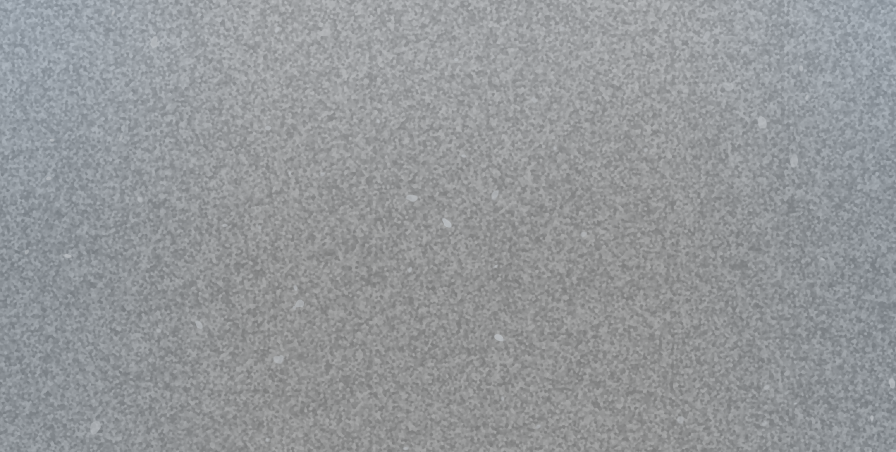
This texture is drawn by a Shadertoy shader. Its source:

```glsl
vec3 hash3(vec2 cell) {
    vec3 q = fract(cell.xyx * vec3(0.1031, 0.1030, 0.0973));
    q += dot(q, q.yxz + 33.33);
    return fract((q.xxy + q.yzz) * q.zyx);
}

// Smooth cellular noise: each grain has its own tone and soft border
float grainTone(vec2 p) {
    vec2 cell = floor(p);
    float tone = 0.0, total = 0.0;
    for (int y = -1; y <= 1; y++)
    for (int x = -1; x <= 1; x++) {
        vec2 id = cell + vec2(x, y);
        vec3 rnd = hash3(id + 17.0);
        vec2 d = id + rnd.xy - p;
        float weight = exp(-4.5 * dot(d, d));
        tone += weight * rnd.z;
        total += weight;
    }
    return tone / total - 0.5;
}

// Sparse pale chips, mostly tiny, with random size and direction
float flecks(vec2 p, float ragged) {
    float cover = 0.0;
    vec2 cell = floor(p * 15.0);
    for (int y = -1; y <= 1; y++)
    for (int x = -1; x <= 1; x++) {
        vec2 id = cell + vec2(x, y);
        vec3 place = hash3(id + 71.0);
        vec3 look = hash3(id + 143.0);
        vec2 d = p - (id + place.xy) / 15.0;
        float angle = 3.14159 * look.x;
        float c = cos(angle), s = sin(angle);
        d = vec2(c * d.x + s * d.y, c * d.y - s * d.x);
        d.y *= 1.2 + 0.8 * look.z;
        float radius = mix(0.0026, 0.0072, pow(look.y, 5.0));
        float edge = length(d) - radius * (1.0 + 1.2 * ragged);
        float chip = 1.0 - smoothstep(-0.0014, 0.0014, edge);
        cover = max(cover, chip * step(place.z, 0.45) * mix(0.6, 1.0, look.z));
    }
    return cover;
}

void mainImage(out vec4 fragColor, in vec2 fragCoord) {
    vec2 uv = fragCoord / iResolution.xy;
    vec2 p = fragCoord / iResolution.x;

    // Broad light: pale top, neutral centre, cool sides
    float topLight = smoothstep(0.35, 1.05, uv.y + 0.04 * sin(uv.x * 5.0));
    vec3 color = mix(vec3(0.570, 0.573, 0.574), vec3(0.630, 0.640, 0.650), topLight);
    float side = smoothstep(0.18, 0.52, abs(uv.x - 0.52));
    color += side * mix(vec3(-0.018, 0.001, 0.020), vec3(-0.026, 0.001, 0.027), uv.y);

    // Faint mottling
    color += 0.003 * sin(p.x * 41.0 + 2.0 * sin(p.y * 33.0))
                   * sin(p.y * 47.0 + 2.0 * sin(p.x * 29.0));

    // Fine grain
    float grain = grainTone(p * 375.0);
    float ragged = grainTone(p * 160.0 + 40.0);
    color += 0.175 * grain + 0.012 * ragged;

    // Pale chips
    color = mix(color, vec3(0.74, 0.755, 0.77), 0.85 * flecks(p, ragged));
    fragColor = vec4(color, 1.0);
}
```
